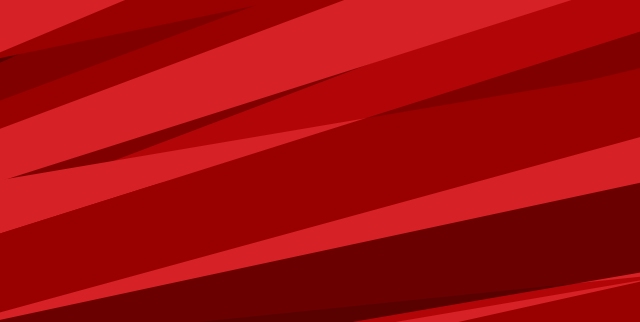
A WebGL 2 fragment shader for this background:

```glsl
#version 300 es
precision highp float;

uniform vec2 u_resolution;
out vec4 fragColor;

// Palette, bright to dark
const vec3 BRIGHT = vec3(0.84, 0.13, 0.15);
const vec3 SCARLET = vec3(0.70, 0.02, 0.03);
const vec3 CRIMSON = vec3(0.60, 0.00, 0.00);
const vec3 MAROON = vec3(0.50, 0.00, 0.00);
const vec3 DEEP = vec3(0.42, 0.00, 0.00);
const vec3 SHADOW = vec3(0.35, 0.00, 0.00);

// Straight edges: height at the left and right side, in canvas heights
const vec2 CORNER_EDGE = vec2(0.8374, 1.6699);
const vec2 WEDGE_TOP = vec2(0.8194, 1.2286);
const vec2 WEDGE_SHADE = vec2(0.8052, 1.6970);
const vec2 WEDGE_BASE = vec2(0.6877, 1.4284);
const vec2 RIBBON_TOP = vec2(0.6000, 1.3437);
const vec2 RIBBON_BASE = vec2(0.4369, 1.0674);
const vec2 SLIVER_BASE = vec2(0.3670, 1.1200);
const vec2 FOLD_EDGE = vec2(0.4408, 0.7768);
const vec2 FOLD_TIP = vec2(0.3125, 0.7884);
const vec2 FIELD_TOP = vec2(0.2748, 0.9019);
const vec2 BLADE_TOP = vec2(0.0297, 0.5742);
const vec2 BLADE_BASE = vec2(0.0065, 0.4323);
const vec2 FLOOR_SHADE = vec2(-0.0632, 0.1406);
const vec2 FLOOR_TOP = vec2(-0.1881, 0.1535);
const vec2 STRIPE_TOP = vec2(-0.2088, 0.1290);
const vec2 STRIPE_BASE = vec2(-0.3161, 0.1252);

// Antialiased coverage of the area under an edge
float below(vec2 edge, vec2 uv) {
    float slope = (edge.y - edge.x) * u_resolution.y / u_resolution.x;
    float gap = mix(edge.x, edge.y, uv.x) - uv.y;
    return clamp(gap * u_resolution.y / length(vec2(1.0, slope)) + 0.5, 0.0, 1.0);
}

void main() {
    vec2 uv = gl_FragCoord.xy / u_resolution;

    // Upper left corner and its dark wedge
    vec3 color = mix(BRIGHT, CRIMSON, below(CORNER_EDGE, uv));
    vec3 wedge = mix(SHADOW, MAROON, below(WEDGE_SHADE, uv));
    color = mix(color, wedge, below(WEDGE_TOP, uv));
    color = mix(color, CRIMSON, below(WEDGE_BASE, uv));

    // Broad bright ribbon with a dark sliver under it
    color = mix(color, BRIGHT, below(RIBBON_TOP, uv));
    vec3 underside = mix(MAROON, SCARLET, below(SLIVER_BASE, uv));
    color = mix(color, underside, below(RIBBON_BASE, uv));

    // Crossing fold and the wide middle field
    float field = below(FIELD_TOP, uv);
    color = mix(color, MAROON, field);
    color = mix(color, mix(BRIGHT, CRIMSON, field), below(FOLD_EDGE, uv));
    color = mix(color, CRIMSON, below(FOLD_TIP, uv) * field);

    // Lower bright blade over a deep band
    color = mix(color, BRIGHT, below(BLADE_TOP, uv));
    color = mix(color, DEEP, below(BLADE_BASE, uv));

    // Thin layers in the lower right corner
    float shade = below(FLOOR_SHADE, uv);
    color = mix(color, SHADOW, shade);
    color = mix(color, mix(BRIGHT, SCARLET, shade), below(FLOOR_TOP, uv));
    color = mix(color, BRIGHT, below(STRIPE_TOP, uv));
    color = mix(color, CRIMSON, below(STRIPE_BASE, uv));

    fragColor = vec4(color, 1.0);
}
```
